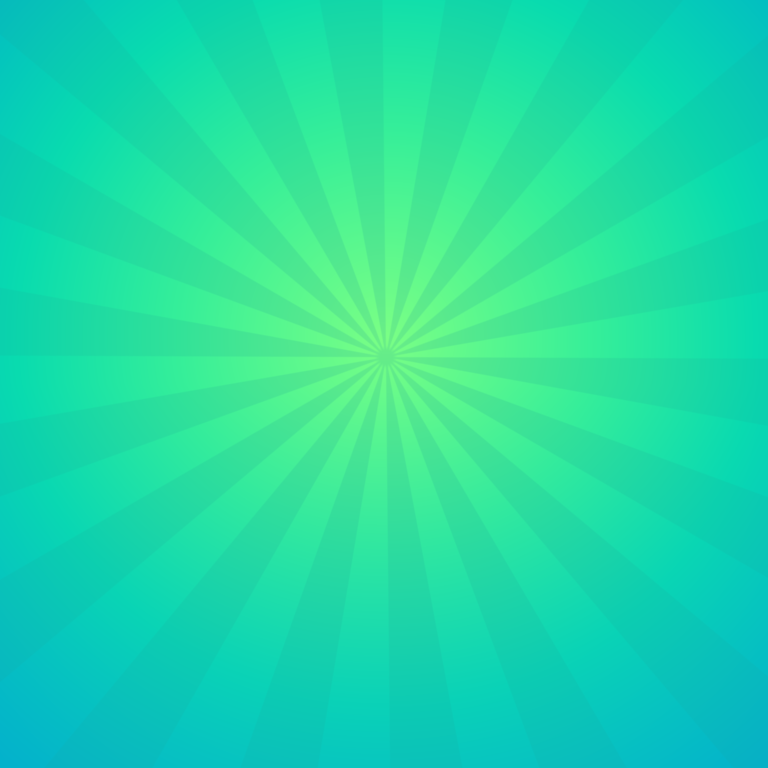
Reproduce this background procedurally as a Shadertoy shader.

```glsl
// Sunburst of evenly spaced rays over a radial green-to-cyan glow.
// The glow blends four colour stops by distance and turns bluer downwards;
// the sign of a sine of the polar angle selects rays, shaded less far out.

const float RAY_PAIRS = 18.0;
const vec2 BURST_CENTER = vec2(0.5026, 0.535);
const vec2 GLOW_CENTER = vec2(0.5026, 0.56);

const vec3 LIME = vec3(0.48, 1.0, 0.52);
const vec3 MINT = vec3(0.21, 0.935, 0.60);
const vec3 TURQUOISE = vec3(0.035, 0.86, 0.685);
const vec3 CYAN = vec3(0.0, 0.70, 0.785);
const vec3 LOWER_TINT = vec3(0.05, 0.69, 0.83);
const vec3 SHADE = vec3(0.12, 0.62, 0.58);
const float LOWER_TINT_OPACITY = 0.28;
const float INNER_SHADE = 0.18;
const float OUTER_SHADE = 0.11;

// Linear progress from start to end, limited to 0..1.
float ramp(float start, float end, float value) {
    return clamp((value - start) / (end - start), 0.0, 1.0);
}

vec3 glowColor(float radius) {
    vec3 color = mix(LIME, MINT, ramp(0.0, 0.27, radius));
    color = mix(color, TURQUOISE, ramp(0.27, 0.48, radius));
    return mix(color, CYAN, ramp(0.48, 0.74, radius));
}

// Coverage of the lit rays, with edges softened over a constant width.
float litRays(vec2 p, float pairs, float softness) {
    float edgeDistance = sin(pairs * atan(p.y, p.x)) * length(p) / pairs;
    return smoothstep(-softness, softness, edgeDistance);
}

void mainImage(out vec4 fragColor, in vec2 fragCoord) {
    vec2 uv = fragCoord / iResolution.xy;
    float pixel = 1.0 / min(iResolution.x, iResolution.y);
    vec2 p = uv - BURST_CENTER;
    float radius = length(p);

    // Slight skew of the ray fan
    vec2 skewed = p + vec2(0.010, 0.004) * p.yx;
    float lit = litRays(skewed, RAY_PAIRS, pixel);

    // Shaded hub where the rays meet
    lit *= smoothstep(0.008, 0.016, radius);

    // Glow with a bluer lower half
    vec3 color = glowColor(length(uv - GLOW_CENTER));
    color = mix(color, LOWER_TINT, LOWER_TINT_OPACITY * ramp(0.5, 0.0, uv.y));

    // Ray shading fades outwards
    float shade = mix(INNER_SHADE, OUTER_SHADE, ramp(0.1, 0.6, radius));
    color = mix(color, SHADE, shade * (1.0 - lit));
    fragColor = vec4(color, 1.0);
}
```
